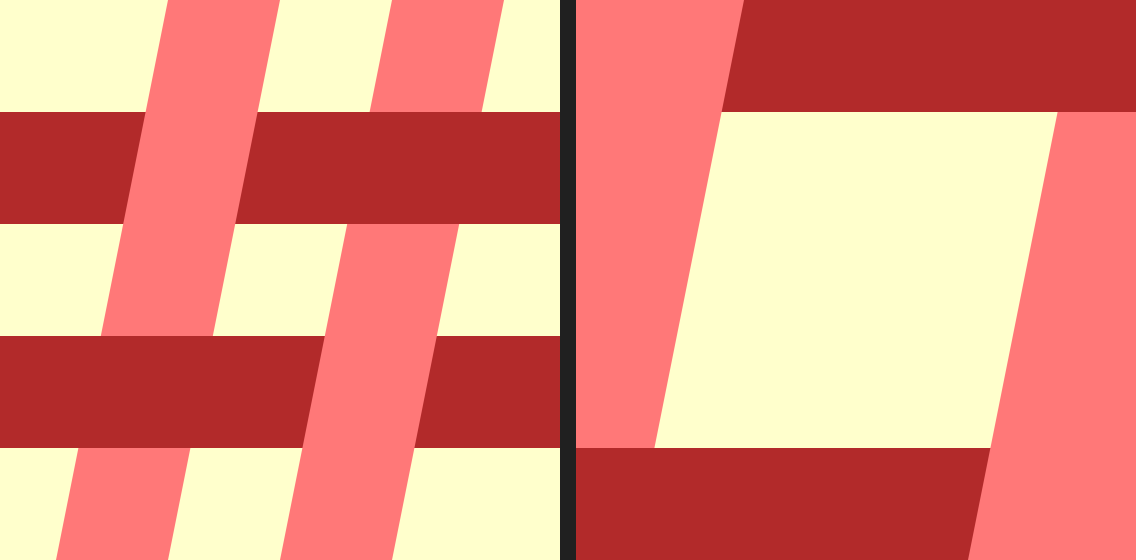
Left: the whole. Right: its middle third, enlarged.
This pattern is drawn by a Shadertoy shader. Its source:

```glsl
// Coverage of the half-cell-wide band at the middle of each cell
vec2 bandCoverage(vec2 p, vec2 cell, float pixel) {
    vec2 dist = abs(p - cell - 0.5) - 0.25;
    return clamp(0.5 - dist / pixel, 0.0, 1.0);
}

void mainImage(out vec4 fragColor, in vec2 fragCoord) {
    vec2 uv = fragCoord / iResolution.y;

    // Sheared weave space: x crosses the slanted bands, y the level ones
    vec2 p = vec2(uv.x - 0.2 * uv.y, uv.y) / 0.4 - vec2(0.0, 0.25);

    // Two bands each way, with none beyond them
    vec2 cell = clamp(floor(p), 0.0, 1.0);
    vec2 cover = bandCoverage(p, cell, 2.5 / iResolution.y);

    vec3 cream = vec3(1.0, 1.0, 0.8);
    vec3 pink = vec3(1.0, 0.47, 0.47);
    vec3 red = vec3(0.70, 0.165, 0.165);

    // Alternate which band lies on top
    bool slantedOnTop = mod(cell.x + cell.y, 2.0) > 0.5;
    vec3 color = slantedOnTop
        ? mix(mix(cream, red, cover.y), pink, cover.x)
        : mix(mix(cream, pink, cover.x), red, cover.y);

    fragColor = vec4(color, 1.0);
}
```
